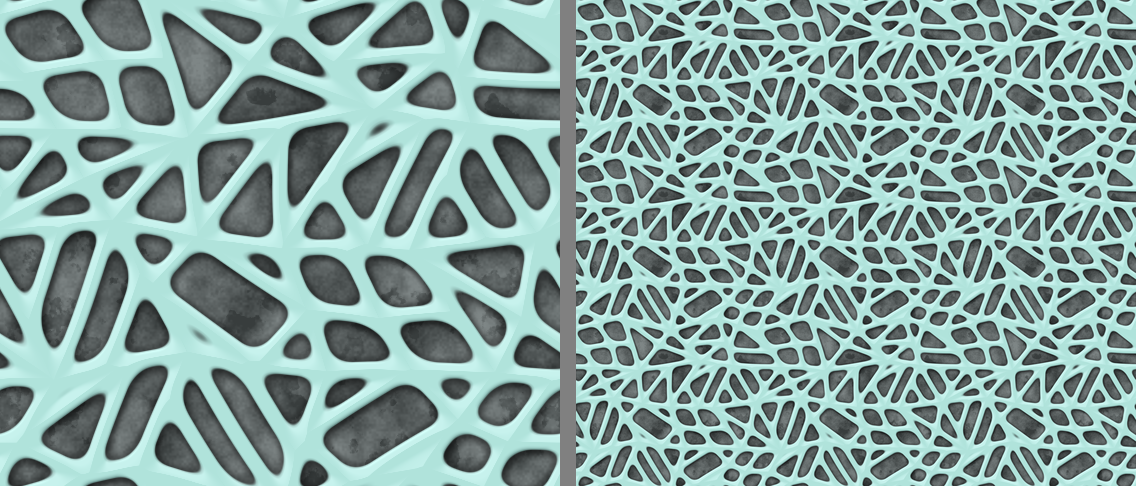
Left, the tile; right, the same tile 3 across and 3 down.
This pattern is drawn by a Shadertoy shader. Its source:

```glsl
// Organic mint lattice with rounded openings above a rough grey stone floor.
// A jittered rhombic grid is cut into triangles, quads and tapered slots; their
// smoothly joined edge distances give the openings, the relief and the shadows.
#define GRID 4.0
#define JITTER 0.18
#define SEED 7.0
#define HALF_STRUT 0.0158
#define ROUNDING 0.042
#define SLOT_SHARE 0.38
#define RIM 0.0055
#define FACE_SLOPE 0.26
#define SHADOW_REACH 0.013
#define STONE_CONTRAST 1.6

const vec3 MINT = vec3(0.69, 0.89, 0.86);
const vec3 MINT_LIGHT = vec3(0.78, 0.95, 0.93);
const vec3 MINT_SHADE = vec3(0.46, 0.63, 0.61);
const vec3 STONE_DARK = vec3(0.22, 0.24, 0.24);
const vec3 STONE_PALE = vec3(0.47, 0.50, 0.50);
const vec2 LIGHT_DIR = vec2(-0.5, 0.866);

vec2 hash22(vec2 p) {
    vec3 q = fract(p.xyx * vec3(0.1031, 0.1030, 0.0973));
    q += dot(q, q.yzx + 33.33);
    return fract((q.xx + q.yz) * q.zy);
}

// Value noise on the unit square, wrapping after a whole number of cells
float valueNoise(vec2 uv, vec2 period) {
    vec2 p = uv * period, i = floor(p), f = fract(p);
    f = f * f * (3.0 - 2.0 * f);
    float a = hash22(mod(i, period)).x;
    float b = hash22(mod(i + vec2(1, 0), period)).x;
    float c = hash22(mod(i + vec2(0, 1), period)).x;
    float d = hash22(mod(i + vec2(1, 1), period)).x;
    return mix(mix(a, b, f.x), mix(c, d, f.x), f.y);
}

float fbm(vec2 uv, vec2 period) {
    float sum = 0.0, weight = 0.5;
    for (int k = 0; k < 5; k++) {
        sum += weight * valueNoise(uv, period);
        period *= 2.0;
        weight *= 0.55;
    }
    return sum / 1.055;
}

vec2 canvas() { return vec2(iResolution.x / iResolution.y, 1.0); }

// Grid node: every second row is shifted by half a cell
vec2 node(vec2 c) {
    vec2 offset = (hash22(mod(c, GRID) + SEED) - 0.5) * 2.0 * JITTER;
    return (c + vec2(0.5 * mod(c.y, 2.0), 0.0) + offset) / GRID * canvas();
}

float smax(float a, float b) {
    float h = max(ROUNDING - abs(a - b), 0.0);
    return max(a, b) + h * h / (4.0 * ROUNDING);
}

// Distance to the right of the line from a to b
float side(vec2 p, vec2 a, vec2 b) {
    vec2 e = normalize(b - a);
    return dot(p - a, vec2(e.y, -e.x));
}

// Rounded openings, negative inside
float tri(vec2 p, vec2 a, vec2 b, vec2 c) {
    return smax(smax(side(p, a, b), side(p, b, c)), side(p, c, a)) + HALF_STRUT;
}
float quad(vec2 p, vec2 a, vec2 b, vec2 c, vec2 d) {
    return smax(smax(side(p, a, b), side(p, c, d)),
                smax(side(p, b, c), side(p, d, a))) + HALF_STRUT;
}
float min4(float a, float b, float c, float d) { return min(min(a, b), min(c, d)); }

// One rhombus, cut in one of six ways; a and c end its short diagonal
float cell(vec2 p, vec2 id) {
    vec2 a = node(id), b = node(id + vec2(1, 0));
    vec2 c = node(id + vec2(1, 1)), d = node(id + vec2(0, 1));
    if (mod(id.y, 2.0) < 0.5) { vec2 t = a; a = b; b = c; c = d; d = t; }
    vec2 w = mod(id, GRID);
    float kind = mod(w.x + w.y * w.y, 6.0), s = SLOT_SHARE;
    vec2 ab = 0.5 * (a + b), bc = 0.5 * (b + c), cd = 0.5 * (c + d), da = 0.5 * (d + a);
    vec2 mid = 0.25 * (a + b + c + d) + (hash22(w + 31.0) - 0.5) * 0.2 / GRID;
    if (kind < 0.5) {        // bar with three triangles
        vec2 l = mix(a, d, s - 0.05), r = mix(b, c, s + 0.05);
        return min4(quad(p, a, b, r, l), tri(p, l, r, cd), tri(p, r, c, cd), tri(p, cd, d, l));
    } else if (kind < 1.5) { // two tapered slots
        vec2 e = mix(a, b, s), f = mix(c, b, s), g = mix(c, d, s), h = mix(a, d, s);
        return min4(quad(p, a, e, f, c), tri(p, e, b, f), quad(p, a, c, g, h), tri(p, g, d, h));
    } else if (kind < 2.5) { // central quad with corner triangles
        return min(quad(p, ab, bc, cd, da),
            min4(tri(p, a, ab, da), tri(p, b, bc, ab), tri(p, c, cd, bc), tri(p, d, da, cd)));
    } else if (kind < 3.5) { // four quads
        return min4(quad(p, a, ab, mid, da), quad(p, b, bc, mid, ab),
                    quad(p, c, cd, mid, bc), quad(p, d, da, mid, cd));
    } else if (kind < 4.5) { // fan
        return min4(tri(p, a, b, mid), tri(p, b, c, mid), tri(p, c, d, mid), tri(p, d, a, mid));
    }                        // zigzag
    return min4(tri(p, a, b, bc), tri(p, a, bc, da), tri(p, da, bc, c), tri(p, da, c, d));
}

float lattice(vec2 p) {
    vec2 q = p / canvas() * GRID;
    q.x -= 0.5 * (1.0 - abs(mod(q.y, 2.0) - 1.0));
    float dist = 1.0;
    for (int y = -1; y <= 1; y++)
        for (int x = -1; x <= 1; x++)
            dist = min(dist, cell(p, floor(q) + vec2(x, y)));
    return dist;
}

vec3 stone(vec2 uv) {
    float tone = 0.62 + STONE_CONTRAST * (fbm(uv, vec2(14, 12)) - 0.5);
    tone += 0.22 * (valueNoise(uv, vec2(230, 200)) - 0.5);
    float flecks = smoothstep(0.57, 0.66, fbm(uv + 0.37, vec2(28, 24)));
    tone -= 0.4 * flecks * smoothstep(0.3, 0.6, valueNoise(uv, vec2(9, 8)));
    return mix(STONE_DARK, STONE_PALE, clamp(tone, 0.0, 1.1));
}

void mainImage(out vec4 fragColor, in vec2 fragCoord) {
    vec2 uv = fragCoord / iResolution.xy;
    vec2 p = uv * canvas() + 0.005 * sin(6.2832 * (2.0 * uv.yx + vec2(0.1, 0.4)));
    float d = lattice(p), eps = 0.002;
    vec2 uphill = vec2(lattice(p + vec2(eps, 0)), lattice(p + vec2(0, eps))) - d;
    // Struts: steep rounded rims and gently sloping faces
    vec2 slope = uphill / eps * (FACE_SLOPE + 1.3 * exp(-max(d, 0.0) / RIM));
    float lit = -dot(slope, LIGHT_DIR) * inversesqrt(1.0 + dot(slope, slope));
    vec3 strut = mix(MINT, MINT_LIGHT, smoothstep(0.02, 0.32, lit));
    strut = mix(strut, MINT_SHADE, smoothstep(0.35, 0.9, -lit));
    strut += 0.06 * smoothstep(0.45, 0.7, lit);
    strut *= mix(0.82, 1.0, smoothstep(0.0, 0.004, d));
    // Floor with thrown and contact shadows
    float shadow = smoothstep(-0.012, 0.01, lattice(p + LIGHT_DIR * SHADOW_REACH));
    float contact = smoothstep(-0.014, 0.0, d);
    vec3 ground = stone(uv) * (1.0 - 0.35 * shadow) * (1.0 - 0.3 * contact);
    float edge = 0.75 / iResolution.y;
    fragColor = vec4(mix(ground, strut, smoothstep(-edge, edge, d)), 1.0);
}
```
